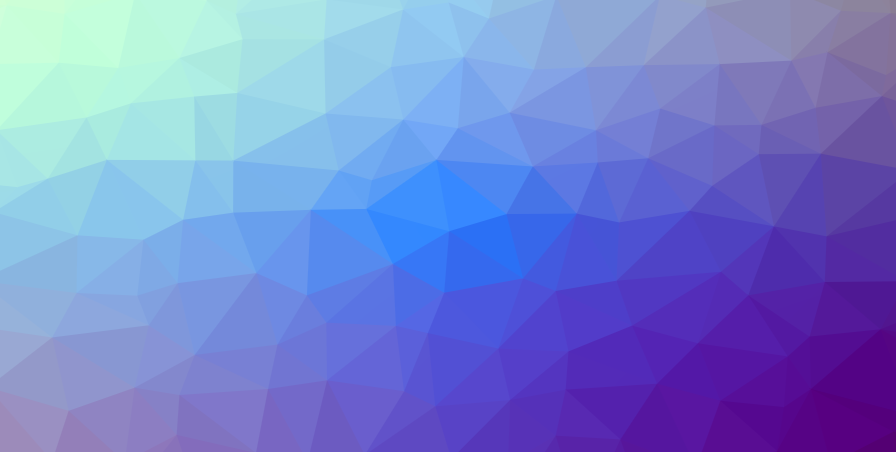
A WebGL 2 fragment shader for this background:

```glsl
#version 300 es
precision highp float;

uniform vec2 u_resolution;
out vec4 fragColor;

// Mesh
const vec2 GRID = vec2(14.0, 8.0);
const float JITTER = 0.37;
const float SHADE_VARIATION = 0.022;

// Colour field: three rows of left, centre and right
const vec3 TOP_LEFT = vec3(0.80, 1.00, 0.85);
const vec3 TOP_MID = vec3(0.56, 0.79, 0.93);
const vec3 TOP_RIGHT = vec3(0.52, 0.49, 0.56);
const vec3 MID_LEFT = vec3(0.54, 0.76, 0.92);
const vec3 CENTRE = vec3(0.27, 0.49, 0.95);
const vec3 MID_RIGHT = vec3(0.30, 0.22, 0.61);
const vec3 LOW_LEFT = vec3(0.62, 0.52, 0.71);
const vec3 LOW_MID = vec3(0.34, 0.28, 0.74);
const vec3 LOW_RIGHT = vec3(0.32, 0.00, 0.42);

// Soft tints: centre, radius and added colour
const vec2 MINT_POS = vec2(0.16, 0.77);
const float MINT_RADIUS = 0.27;
const vec3 MINT_TINT = vec3(0.06, 0.13, -0.02);
const vec2 VIOLET_POS = vec2(0.78, 0.22);
const float VIOLET_RADIUS = 0.34;
const vec3 VIOLET_TINT = vec3(0.02, -0.10, 0.03);
const vec2 MAUVE_POS = vec2(0.78, 0.88);
const float MAUVE_RADIUS = 0.28;
const vec3 MAUVE_TINT = vec3(0.05, 0.01, 0.05);
const vec2 LILAC_POS = vec2(0.20, 0.20);
const float LILAC_RADIUS = 0.28;
const vec3 LILAC_TINT = vec3(0.01, 0.04, 0.02);
const vec2 AZURE_POS = vec2(0.50, 0.50);
const float AZURE_RADIUS = 0.12;
const vec3 AZURE_TINT = vec3(-0.15, 0.03, 0.06);

float hash(vec2 p) {
    return fract(sin(dot(p, vec2(127.1, 311.7))) * 43758.5453);
}

// Linear blend, with red blended by its square
vec3 blend(vec3 a, vec3 b, float t) {
    vec3 c = mix(a, b, t);
    c.r = sqrt(mix(a.r * a.r, b.r * b.r, t));
    return c;
}

vec3 ramp(vec3 a, vec3 b, vec3 c, float t) {
    return t < 0.5 ? blend(a, b, 2.0 * t) : blend(b, c, 2.0 * t - 1.0);
}

float glow(vec2 uv, vec2 centre, float radius) {
    vec2 d = (uv - centre) / radius;
    return exp(-dot(d, d));
}

vec3 colourField(vec2 uv) {
    uv = clamp(uv, 0.0, 1.0);
    vec3 lowRow = ramp(LOW_LEFT, LOW_MID, LOW_RIGHT, uv.x);
    vec3 midRow = ramp(MID_LEFT, CENTRE, MID_RIGHT, uv.x);
    vec3 topRow = ramp(TOP_LEFT, TOP_MID, TOP_RIGHT, uv.x);
    vec3 colour = ramp(lowRow, midRow, topRow, uv.y);
    colour += MINT_TINT * glow(uv, MINT_POS, MINT_RADIUS);
    colour += VIOLET_TINT * glow(uv, VIOLET_POS, VIOLET_RADIUS);
    colour += MAUVE_TINT * glow(uv, MAUVE_POS, MAUVE_RADIUS);
    colour += LILAC_TINT * glow(uv, LILAC_POS, LILAC_RADIUS);
    colour += AZURE_TINT * glow(uv, AZURE_POS, AZURE_RADIUS);
    return colour;
}

vec2 meshVertex(vec2 id) {
    vec2 offset = vec2(hash(id), hash(id + 57.3)) - 0.5;
    return id + 2.0 * JITTER * offset;
}

// Signed distance to an edge, positive on its left
float edgeDistance(vec2 p, vec2 a, vec2 b) {
    vec2 along = normalize(b - a);
    return dot(p - a, vec2(-along.y, along.x));
}

// Flat triangle colour, weighted by its coverage of the pixel
vec4 facet(vec2 p, vec2 a, vec2 b, vec2 c, float pixel) {
    float d = min(edgeDistance(p, a, b), min(edgeDistance(p, b, c), edgeDistance(p, c, a)));
    float coverage = clamp(0.5 + d / pixel, 0.0, 1.0);
    vec2 heart = (a + b + c) / 3.0;
    float shade = SHADE_VARIATION * (hash(floor(heart * 64.0)) - 0.5);
    return coverage * vec4(colourField(heart / GRID) + shade, 1.0);
}

void main() {
    vec2 uv = gl_FragCoord.xy / u_resolution;
    vec2 p = uv * GRID;
    float pixel = GRID.y / u_resolution.y;
    vec4 sum = vec4(colourField(uv), 1.0) * 0.001;

    // Split each nearby cell along its shorter diagonal
    for (int j = -1; j <= 1; j++) {
        for (int i = -1; i <= 1; i++) {
            vec2 id = floor(p) + vec2(i, j);
            vec2 a = meshVertex(id);
            vec2 b = meshVertex(id + vec2(1.0, 0.0));
            vec2 c = meshVertex(id + vec2(1.0, 1.0));
            vec2 d = meshVertex(id + vec2(0.0, 1.0));
            if (distance(a, c) < distance(b, d)) {
                sum += facet(p, a, b, c, pixel) + facet(p, a, c, d, pixel);
            } else {
                sum += facet(p, a, b, d, pixel) + facet(p, b, c, d, pixel);
            }
        }
    }
    fragColor = vec4(clamp(sum.rgb / sum.a, 0.0, 1.0), 1.0);
}
```
